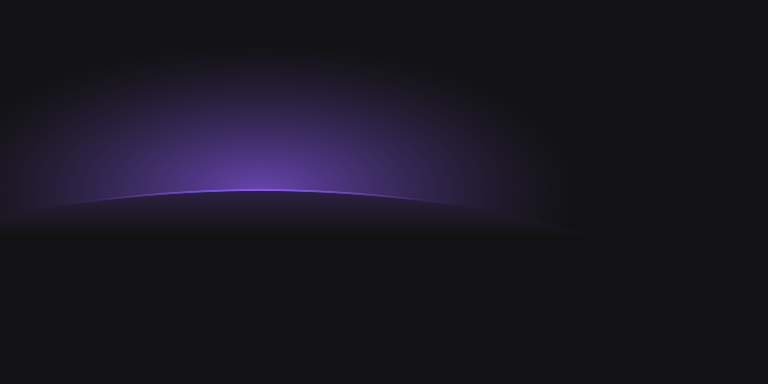
This background is drawn by a WebGL 2 fragment shader. Its source:

```glsl
#version 300 es
precision highp float;
// A violet glow rising behind the dark curved horizon of a large disc.
// An elliptical falloff lights the sky, a circle distance cuts the horizon,
// and a thin bright rim and a soft inner fade finish the edge.

uniform vec2 u_resolution;
out vec4 fragColor;

// Lengths are in canvas heights, origin at the lower left
const vec3 BASE = vec3(0.071, 0.071, 0.078);
const vec3 VIOLET = vec3(0.55, 0.36, 0.96);
const vec2 APEX = vec2(0.677, 0.505);       // top of the horizon
const float DISC_RADIUS = 3.3;
const vec2 GLOW_SIZE = vec2(0.85, 0.395);
const float GLOW_POWER = 1.4;
const float GLOW_STRENGTH = 0.68;
const float FADE_BOTTOM = 0.382;            // height where the inner light ends
const float FADE_POWER = 1.15;
const float FADE_STRENGTH = 0.21;
const float RIM_WIDTH = 0.005;
const float RIM_REACH = 0.53;
const float RIM_STRENGTH = 0.9;

// Light of the sky, brightest at the apex
float skyGlow(vec2 p) {
    float r = length((p - APEX) / GLOW_SIZE);
    return GLOW_STRENGTH * pow(max(1.0 - r, 0.0), GLOW_POWER);
}

// Dim light just inside the disc, fading downward
float innerFade(vec2 p) {
    float t = clamp((p.y - FADE_BOTTOM) / (APEX.y - FADE_BOTTOM), 0.0, 1.0);
    return FADE_STRENGTH * pow(t, FADE_POWER);
}

// Thin line on the horizon, fading toward both sides
float rimLight(vec2 p, float dist, float pixel) {
    float halfWidth = 0.5 * RIM_WIDTH;
    float line = 1.0 - smoothstep(-0.5 * pixel, 0.5 * pixel, abs(dist) - halfWidth);
    float reach = 1.0 - smoothstep(0.0, RIM_REACH, abs(p.x - APEX.x));
    return RIM_STRENGTH * line * reach;
}

void main() {
    vec2 p = gl_FragCoord.xy / u_resolution.y;
    float pixel = 1.0 / u_resolution.y;

    // Signed distance to the disc, positive in the sky
    float dist = length(p - APEX + vec2(0.0, DISC_RADIUS)) - DISC_RADIUS;
    float sky = smoothstep(-0.5 * pixel, 0.5 * pixel, dist);

    float light = mix(innerFade(p), skyGlow(p), sky);
    vec3 color = mix(BASE, VIOLET, light);
    color = mix(color, VIOLET, rimLight(p, dist, pixel));
    fragColor = vec4(color, 1.0);
}
```
